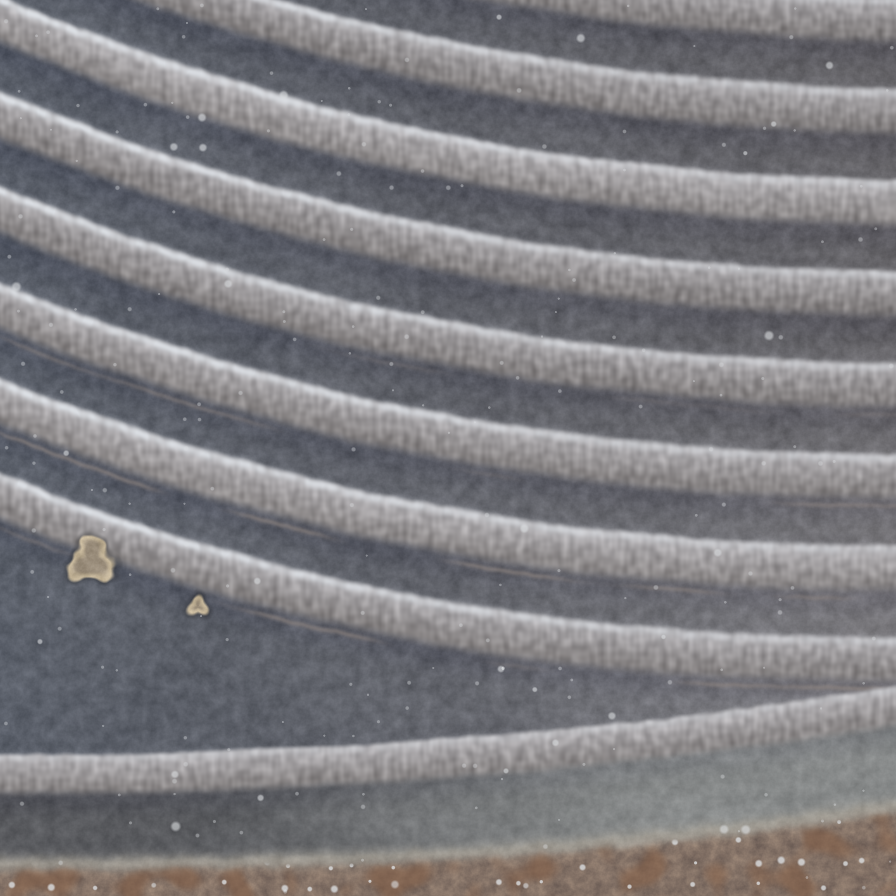
This texture is drawn by a three.js fragment shader. Its source:

```glsl
// Worn metal with curved raised ridges, grit in the grooves and a rusty lower rim.
varying vec2 vUv;

float hash(vec2 p) {
  return fract(sin(dot(p, vec2(127.1, 311.7))) * 43758.55);
}

float cornerSlope(vec2 cell, vec2 offset) {
  float angle = 6.2832 * hash(cell);
  return dot(vec2(cos(angle), sin(angle)), offset);
}

// Gradient noise, centred on zero
float noise(vec2 p) {
  vec2 i = floor(p), f = fract(p), w = f * f * f * (f * (f * 6.0 - 15.0) + 10.0);
  vec2 e = vec2(1.0, 0.0);
  return mix(
    mix(cornerSlope(i, f), cornerSlope(i + e, f - e), w.x),
    mix(cornerSlope(i + e.yx, f - e.yx), cornerSlope(i + 1.0, f - 1.0), w.x), w.y);
}

float fbm(vec2 p) {
  float sum = 0.0, gain = 0.6;
  for (int i = 0; i < 4; i++) {
    sum += gain * noise(p);
    p = p * 2.03 + 17.3;
    gain *= 0.6;
  }
  return sum;
}

// Sparse bright dots, at most one in each grid cell
float specks(vec2 p, float density) {
  vec2 cell = floor(p);
  vec2 centre = 0.3 + 0.4 * vec2(hash(cell + 3.1), hash(cell + 8.7));
  float radius = mix(0.1, 0.24, hash(cell + 5.3));
  float dotMask = 1.0 - smoothstep(radius * 0.4, radius, length(fract(p) - centre));
  return dotMask * step(1.0 - density, hash(cell));
}

// s runs down from the lit crest at 0 to the foot of the ridge near 0.5
vec3 addRidge(vec3 ground, float s, float shine, float tone, vec2 uv) {
  float brushed = noise(uv * vec2(145.0, 48.0)) * 0.11 + noise(uv * vec2(80.0, 110.0)) * 0.09;
  vec3 metal = mix(vec3(0.66, 0.65, 0.66), vec3(0.53, 0.515, 0.515), smoothstep(0.03, 0.45, s));
  metal += brushed + tone;

  float shadow = smoothstep(0.35, 0.5, s) * (1.0 - smoothstep(0.5, 0.85, s));
  ground -= shadow * vec3(0.045, 0.045, 0.035);
  float body = smoothstep(-0.06, 0.02, s) * (1.0 - smoothstep(0.38, 0.53, s));
  vec3 color = mix(ground, metal, body);

  float crest = exp(-pow(abs(s - 0.02) / 0.055, 2.0));
  float chipped = clamp(0.85 + 0.7 * noise(uv * vec2(75.0, 40.0)), 0.0, 1.0);
  return mix(color, vec3(0.87, 0.885, 0.905), crest * shine * chipped);
}

void main() {
  vec2 uv = vUv;
  float left = 1.0 - uv.x;
  float wobble = 0.0018 * noise(vec2(uv.x * 60.0, uv.y * 12.0))
               + 0.0025 * noise(vec2(uv.x * 9.0, uv.y * 10.0));
  float grain = fbm(uv * 62.0);

  // Groove floor: blue and dark on the left, paler toward the lower right
  vec3 color = mix(vec3(0.355, 0.375, 0.415), vec3(0.395, 0.39, 0.405), uv.x);
  color += 0.09 * smoothstep(0.3, 1.0, uv.x) * (1.0 - smoothstep(0.2, 0.7, uv.y));
  color += 0.035 * fbm(uv * 7.0) + grain * vec3(0.11, 0.11, 0.115);
  color += 0.025 * noise(vec2(dot(uv, vec2(30.0, -42.0)), dot(uv, vec2(8.0, 6.0))));

  // Repeated arcs, spreading slightly to the left; none below the last one
  float period = 0.102 + 0.0045 * left;
  float base = 0.287 + 0.182 * pow(left, 2.2);
  float q = (base - uv.y + wobble) / period;
  float row = min(floor(q + 0.2), 0.0);
  float s = q - row;
  float shine = mix(0.95, 0.52, smoothstep(0.0, 0.9, uv.x));
  float tone = 0.04 * (hash(vec2(row, 4.0)) - 0.5);
  color = addRidge(color, s, shine, tone, uv);

  // Thin worn step at the foot of the lower arcs
  float step2 = exp(-pow(abs(s - 0.55) / 0.03, 2.0)) * smoothstep(-4.5, -1.0, row);
  float patchy = smoothstep(-0.15, 0.3, noise(uv * vec2(8.0, 5.0)));
  color = mix(color, vec3(0.57, 0.53, 0.51), 0.55 * step2 * patchy);

  // Separate lower ridge, curving up to the right, with pale ground beneath
  float lowerEdge = 0.156 + 0.0755 * pow(uv.x, 2.1);
  float lower = (lowerEdge - uv.y + wobble) / 0.09;
  vec3 strip = mix(vec3(0.35, 0.355, 0.37), vec3(0.53, 0.54, 0.54), smoothstep(0.1, 0.8, uv.x));
  strip += 0.1 * grain + 0.05 * fbm(uv * vec2(6.0, 20.0));
  color = mix(color, strip, smoothstep(0.0, 0.1, lower));
  color = addRidge(color, lower, 0.38, 0.01, uv);

  // Rusty rim with a worn pale border
  float rim = 0.036 + 0.065 * pow(uv.x, 2.5) - uv.y + 0.006 * fbm(uv * 22.0);
  vec3 rust = mix(vec3(0.43, 0.37, 0.34), vec3(0.6, 0.52, 0.46), 0.5 + 1.1 * grain);
  rust = mix(rust, vec3(0.5, 0.36, 0.27), smoothstep(0.0, 0.4, noise(uv * 24.0)) * 0.6);
  color = mix(color, rust, smoothstep(-0.006, 0.012, rim));
  color = mix(color, vec3(0.66, 0.64, 0.6) + 0.1 * grain, 0.75 * exp(-pow(abs(rim) / 0.009, 2.0)));

  // Two tan grit fragments
  for (int i = 0; i < 2; i++) {
    float k = float(i);
    vec2 p = uv - mix(vec2(0.102, 0.374), vec2(0.221, 0.323), k);
    float outline = mix(0.025, 0.011, k) * (1.0 + 0.2 * cos(3.0 * atan(p.y, p.x) - 4.7) + 0.3 * noise(uv * 70.0));
    float d = length(p) - outline;
    color = mix(color, color * 0.8, 1.0 - smoothstep(0.0, 0.008, d));
    vec3 grit = mix(vec3(0.6, 0.55, 0.48), vec3(0.77, 0.71, 0.6), smoothstep(-0.012, -0.002, d));
    color = mix(color, grit + 0.15 * grain, 1.0 - smoothstep(-0.003, 0.002, d));
  }

  // Scattered dust, denser on the rim
  float dust = 0.4 * specks(uv * 65.0, 0.05) + 0.6 * specks(uv * 33.0 + 7.0, 0.025);
  dust += 0.8 * specks(uv * 42.0 + 2.0, 0.3) * smoothstep(0.0, 0.01, rim);
  color = mix(color, vec3(0.86, 0.87, 0.88), min(dust, 0.9));
  gl_FragColor = vec4(clamp(color, 0.0, 1.0), 1.0);
}
```
